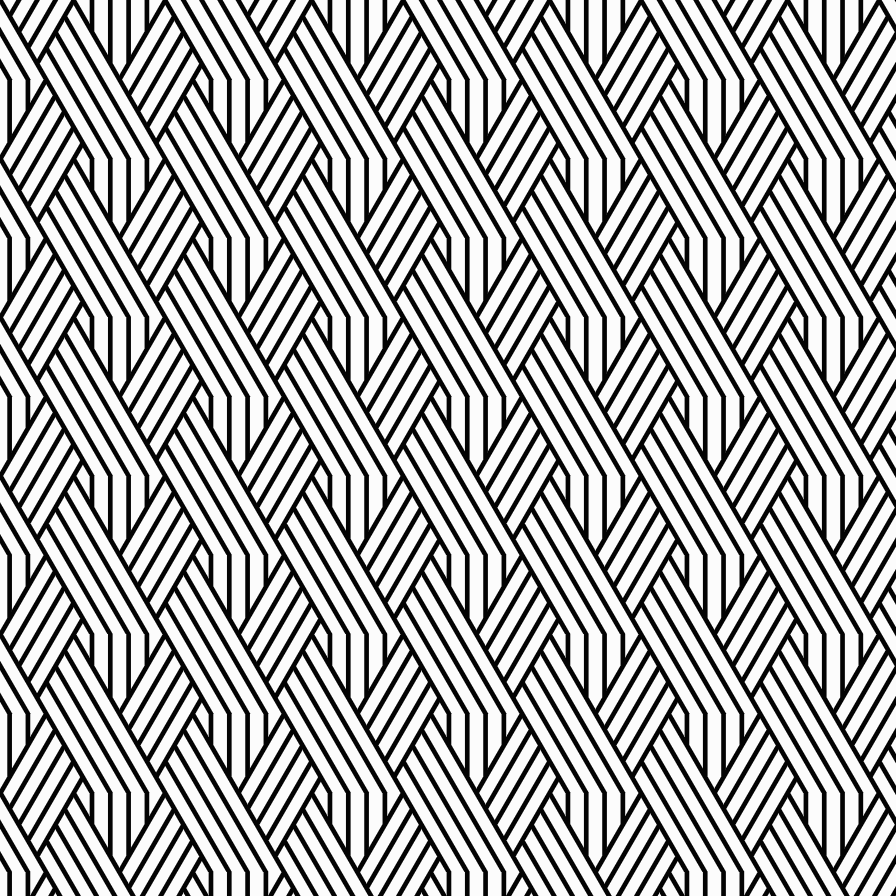
A three.js fragment shader for this pattern:

```glsl
varying vec2 vUv;

const vec3 PAPER = vec3(0.99);
const vec3 INK = vec3(0.01);
const float REPEAT_WIDTH = 0.2656;            // horizontal period on the canvas
const float STRIPES_PER_REPEAT = 13.0;        // stripe spacings in one period
const float LINE_WIDTH = 0.255;               // in stripe spacings
const vec2 ANCHOR = vec2(0.5215, 0.5573);     // bend of one strand
const vec2 LATTICE_STEP = vec2(6.5, 2.5);     // step to the next column of strands
const float ROW_STEP = 5.0;                   // step down within a column
const float SQRT3 = 1.7320508;
const float SLANT = 0.5 * SQRT3;              // skewed distance to true distance
const float FAR = 10.0;

float toGrid(float x) {
  return abs(fract(x + 0.5) - 0.5);
}

// Strand running down to the right, ending at its bend
float fallingBand(float fall, float rise, float y) {
  if (y > 0.0 || fall < -1.0 || fall > 3.0 || rise < -7.0) return FAR;
  return SLANT * min(toGrid(fall), rise + 7.0);
}

// Strand running up to the right, clipped between two falling bands
float risingBand(float fall, float rise) {
  if (fall < -2.0 || fall > 3.0 || rise < 3.0 || rise > 7.0) return FAR;
  return SLANT * min(toGrid(rise), min(fall + 2.0, 3.0 - fall));
}

// Vertical strand below the bend, with the small gap at its upper left
float verticalBand(float fall, float rise, vec2 p) {
  if (p.y >= 0.0) {
    if (fall < -2.0 || rise > 3.0) return FAR;
    return min(toGrid(p.x), SLANT * min(fall + 2.0, 3.0 - rise));
  }
  if (fall > -1.0 || rise < -2.0) return FAR;
  return SLANT * min(-1.0 - fall, rise + 2.0);
}

// Distance to the nearest line if p lies in this motif, else FAR
float motif(vec2 p) {
  float fall = p.x - p.y;
  float rise = p.x + p.y;
  return min(fallingBand(fall, rise, p.y),
             min(risingBand(fall, rise), verticalBand(fall, rise, p)));
}

// Motifs interlock, so at most one of the four candidates contains p
float weave(vec2 p) {
  float column = floor(p.x / LATTICE_STEP.x);
  float dist = FAR;
  for (int i = 0; i < 2; i++) {
    vec2 q = p - (column + float(i)) * LATTICE_STEP;
    q.y = mod(q.y, ROW_STEP);
    dist = min(dist, motif(q));
    dist = min(dist, motif(q - vec2(0.0, ROW_STEP)));
  }
  return dist < FAR ? dist : 0.0;
}

void main() {
  float spacing = REPEAT_WIDTH / STRIPES_PER_REPEAT;
  float pixel = fwidth(vUv.x) / spacing;

  // Stripe units with y downward, scaled so slanted lines have unit slope
  vec2 p = (vUv - ANCHOR) / spacing * vec2(1.0, -1.0 / SQRT3);
  float ink = clamp(0.5 + (0.5 * LINE_WIDTH - weave(p)) / pixel, 0.0, 1.0);
  gl_FragColor = vec4(mix(PAPER, INK, ink), 1.0);
}
```
